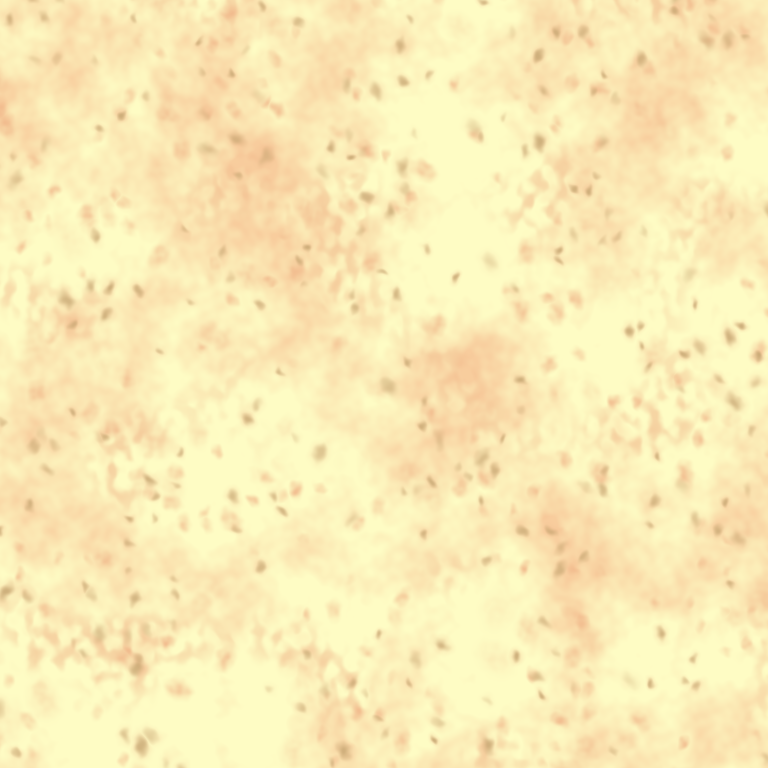
Reproduce this texture procedurally as a Shadertoy shader.

```glsl
// Warm cream stone with mottled peach washes and clustered salmon and brown flecks.

#define CREAM vec3(0.995, 0.987, 0.768)
#define PEACH vec3(0.978, 0.850, 0.655)
#define SALMON vec3(0.940, 0.710, 0.535)
#define BROWN vec3(0.765, 0.645, 0.440)
#define WASH_LEVEL 0.24
#define WASH_CONTRAST 1.15
#define WASH_SCALE 3.7
#define SALMON_CELLS 25.0
#define BROWN_CELLS 30.0
#define SALMON_DENSITY 0.36
#define BROWN_DENSITY 0.25
#define RAGGEDNESS 0.0045

vec2 hash2(vec2 p) {
    vec3 h = fract(p.xyx * vec3(0.1031, 0.1030, 0.0973));
    h += dot(h, h.yzx + 33.33);
    return fract((h.xx + h.yz) * h.zy);
}

vec2 gradientAt(vec2 cell) {
    float angle = 6.28318 * hash2(cell + 71.0).x;
    return vec2(cos(angle), sin(angle));
}

float gradientNoise(vec2 p) {
    vec2 i = floor(p), f = p - i;
    vec2 u = f * f * f * (f * (f * 6.0 - 15.0) + 10.0);
    vec2 e = vec2(1.0, 0.0);
    float low = mix(dot(gradientAt(i), f),
                    dot(gradientAt(i + e.xy), f - e.xy), u.x);
    float high = mix(dot(gradientAt(i + e.yx), f - e.yx),
                     dot(gradientAt(i + e.xx), f - e.xx), u.x);
    return mix(low, high, u.y);
}

// Cloudy stain, mottled down to small blotches, deepening at its heart.
float wash(vec2 p) {
    mat2 turn = mat2(0.8, 0.6, -0.6, 0.8);
    vec2 q = p * WASH_SCALE + 5.3;
    float sum = 0.0, weight = 1.0;
    for (int octave = 0; octave < 5; octave++) {
        sum += weight * gradientNoise(q);
        q = turn * q * 2.1 + 17.7;
        weight *= 0.70;
    }
    float stain = max(WASH_LEVEL + WASH_CONTRAST * sum, 0.0);
    return stain * (0.85 + 0.25 * stain);
}

// Scattered soft ellipses, gathered into loose clusters.
float flecks(vec2 p, float cells, vec2 halfSize, float density, float seed) {
    vec2 home = floor(p * cells);
    float cover = 0.0;
    for (int y = -1; y <= 1; y++)
    for (int x = -1; x <= 1; x++) {
        vec2 cell = home + vec2(x, y);
        vec2 place = hash2(cell + seed);
        vec2 shape = hash2(cell + seed + 37.0);
        vec2 pick = hash2(cell + seed + 83.0);
        vec2 center = (cell + place) / cells;
        float cluster = gradientNoise(center * 7.5 + seed);
        if (pick.x > density * (1.0 + 3.2 * cluster)) continue;

        // The long axis leans around the vertical.
        float lean = 1.9 * (shape.x - 0.65);
        float c = cos(lean), s = sin(lean);
        vec2 d = mat2(c, s, -s, c) * (p - center);
        vec2 size = halfSize * mix(0.65, 1.35, shape.y * shape.y);
        float blob = 1.0 - smoothstep(0.1, 1.45, length(d / size));
        cover = max(cover, blob * mix(0.25, 1.0, pick.y));
    }
    return cover;
}

void mainImage(out vec4 fragColor, in vec2 fragCoord) {
    vec2 p = fragCoord / min(iResolution.x, iResolution.y);

    // Ragged outlines for the flecks.
    vec2 ragged = p + RAGGEDNESS * vec2(gradientNoise(p * 75.0),
                                        gradientNoise(p * 75.0 + 40.5));

    vec3 color = mix(CREAM, PEACH, min(wash(p), 1.35));

    // Crumbly salmon clumps.
    float clump = smoothstep(0.08, 0.5, gradientNoise(p * 7.0 + 3.4));
    float crumbs = smoothstep(-0.2, 0.45, gradientNoise(ragged * vec2(58.0, 44.0)));
    color = mix(color, SALMON, 0.55 * clump * crumbs);

    // Pale smudges, salmon grains, then brown flecks in salmon halos.
    float grain = 0.85 + 0.6 * gradientNoise(p * 95.0);
    float smudge = flecks(ragged, 15.0, vec2(0.017, 0.023), 0.26, 11.0);
    float salmon = flecks(ragged, SALMON_CELLS, vec2(0.009, 0.013),
                          SALMON_DENSITY, 23.0);
    float halo = flecks(ragged, BROWN_CELLS, vec2(0.010, 0.014),
                        BROWN_DENSITY, 59.0);
    float brown = flecks(ragged, BROWN_CELLS, vec2(0.006, 0.0095),
                         BROWN_DENSITY, 59.0);
    color = mix(color, SALMON, 0.45 * smudge * grain);
    color = mix(color, SALMON, 0.80 * salmon * grain);
    color = mix(color, SALMON, 0.40 * halo);
    color = mix(color, BROWN, 0.80 * brown);

    fragColor = vec4(color, 1.0);
}
```
